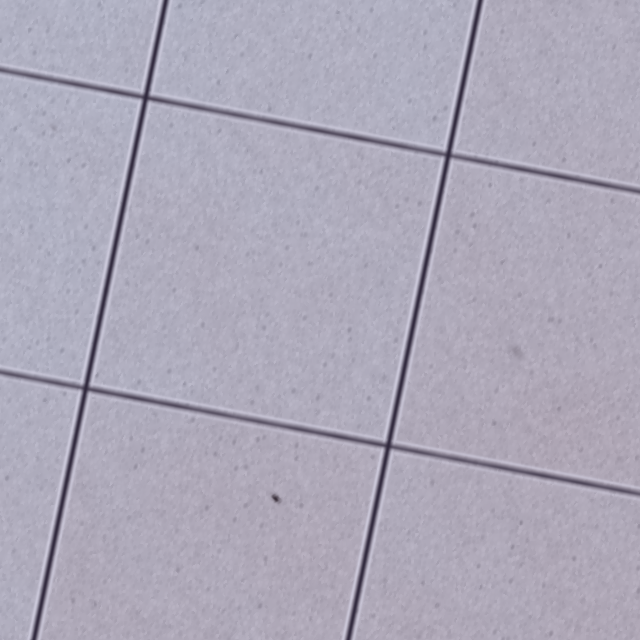
A Shadertoy shader for this texture:

```glsl
// Pale lilac floor tiles, slightly rotated, with dark grooves, fine grain and a few specks.

// Tile lattice: one corner and the two edge vectors, in canvas units
const vec2 CORNER = vec2(0.1341, 0.3932);
const vec2 EDGE_U = vec2(0.4727, -0.0900);
const vec2 EDGE_V = vec2(0.0938, 0.4545);

// Colours
const vec3 COOL_TILE = vec3(0.692, 0.706, 0.778);
const vec3 WARM_TILE = vec3(0.682, 0.645, 0.702);
const vec3 STEEP_GROOVE = vec3(0.18, 0.15, 0.23);
const vec3 FLAT_GROOVE = vec3(0.36, 0.33, 0.40);
const vec3 RIM_LIGHT = vec3(0.84, 0.83, 0.90);
const vec3 DIRT = vec3(0.20, 0.16, 0.20);

// Groove profile: x for the steep grooves, y for the flat ones
const vec2 GROOVE_WIDTH = vec2(0.0042, 0.0047);
const vec2 RIM_OFFSET = vec2(0.0080, 0.0088);
const float RIM_WIDTH = 0.0028;

// Surface
const float GRAIN_CELLS = 170.0;
const float MOTTLE_CELLS = 85.0;
const float PIT_CELLS = 75.0;
const float GRAIN_AMOUNT = 0.065;
const float MOTTLE_AMOUNT = 0.032;
const float PIT_AMOUNT = 0.085;

// Specks: centre, radius, strength
const int SPECK_COUNT = 3;
const vec4 SPECKS[SPECK_COUNT] = vec4[SPECK_COUNT](
    vec4(0.431, 0.221, 0.0056, 0.95),
    vec4(0.807, 0.450, 0.0090, 0.22),
    vec4(0.084, 0.800, 0.0055, 0.18));

vec2 hash2(vec2 p) {
    return fract(sin(vec2(dot(p, vec2(127.1, 311.7)), dot(p, vec2(269.5, 183.3)))) * 43758.5);
}

float bell(float d, float width) {
    float t = d / width;
    return exp(-t * t);
}

// Cellular noise: distance to the nearest point, and that point's random value
vec2 cellular(vec2 p) {
    vec2 cell = floor(p);
    vec2 nearest = vec2(8.0, 0.0);
    for (int y = -1; y <= 1; y++) {
        for (int x = -1; x <= 1; x++) {
            vec2 c = cell + vec2(x, y);
            vec2 h = hash2(c);
            float d = length(c + h - p);
            if (d < nearest.x) nearest = vec2(d, fract(h.x * 7.3 + h.y * 3.1));
        }
    }
    return nearest;
}

// Random light and dark blobs, one per cell point, fading outwards
float blobs(vec2 p) {
    vec2 c = cellular(p);
    return (c.y - 0.5) * smoothstep(0.85, 0.1, c.x);
}

// Broad cloudiness from layered sines
float clouds(vec2 p) {
    float sum = 0.0;
    float amp = 0.5;
    for (int i = 0; i < 4; i++) {
        sum += amp * sin(p.x + 1.3 * sin(p.y)) * sin(p.y + 0.7 * p.x);
        p = mat2(1.5, 1.1, -1.1, 1.5) * p + 2.3;
        amp *= 0.6;
    }
    return sum;
}

vec3 tileSurface(vec2 p, vec2 id) {
    // Cool at the upper left, warm at the lower right, with a slight shift per tile
    float warmth = 0.53 + 0.34 * (p.x - p.y) + 0.11 * sin(dot(id, vec2(1.6, -1.2)));
    warmth += 0.14 * clouds(p * 9.0);
    vec3 col = mix(COOL_TILE, WARM_TILE, clamp(warmth, 0.0, 1.0));

    // Grain and sparse faint pits, stretched a little along the steep grooves
    vec2 s = vec2(p.x - 0.2 * p.y, 0.75 * p.y);
    vec2 pit = cellular(s * PIT_CELLS + 17.0);
    col += GRAIN_AMOUNT * blobs(s * GRAIN_CELLS) + MOTTLE_AMOUNT * blobs(s * MOTTLE_CELLS + 5.0);
    float depth = smoothstep(0.80, 1.0, pit.y);
    col -= PIT_AMOUNT * depth * depth * smoothstep(0.40, 0.05, pit.x);
    return col + 0.006 * clouds(p * 40.0);
}

void mainImage(out vec4 fragColor, in vec2 fragCoord) {
    vec2 p = fragCoord / iResolution.xy;

    // Lattice coordinates and signed distance to the nearest groove of each family
    mat2 lattice = mat2(EDGE_U, EDGE_V);
    vec2 q = inverse(lattice) * (p - CORNER);
    vec2 spacing = determinant(lattice) / vec2(length(EDGE_V), length(EDGE_U));
    vec2 d = (q - round(q)) * spacing;
    vec3 col = tileSurface(p, floor(q));

    // Specks with slightly uneven outlines
    for (int i = 0; i < SPECK_COUNT; i++) {
        vec2 r = p - SPECKS[i].xy;
        float outline = length(r + 0.25 * r.yx) + 0.0006 * sin(r.x * 700.0 + 2.0 * sin(r.y * 500.0));
        col = mix(col, DIRT, SPECKS[i].w * bell(outline, SPECKS[i].z));
    }

    // Light rims on both sides of the grooves
    float steepRim = 0.75 * bell(d.x + RIM_OFFSET.x, RIM_WIDTH) + 0.60 * bell(d.x - RIM_OFFSET.x, RIM_WIDTH);
    float flatRim = 0.52 * bell(d.y - RIM_OFFSET.y, RIM_WIDTH) + 0.34 * bell(d.y + RIM_OFFSET.y, RIM_WIDTH);
    col = mix(col, RIM_LIGHT, max(steepRim, flatRim));

    // Grooves; the flat ones are paler, with uneven depth and a darker lower edge
    float wear = 0.86 + 0.07 * sin(q.x * 9.0 + 2.0 * q.y) + 0.05 * sin(q.x * 47.0);
    float lowerEdge = bell(d.y + 0.0012, 0.0022);
    vec3 flatColour = mix(FLAT_GROOVE, STEEP_GROOVE, 0.40 * lowerEdge);
    col = mix(col, flatColour, wear * bell(d.y, GROOVE_WIDTH.y));
    col = mix(col, STEEP_GROOVE, 0.97 * bell(d.x, GROOVE_WIDTH.x));

    fragColor = vec4(col, 1.0);
}
```
